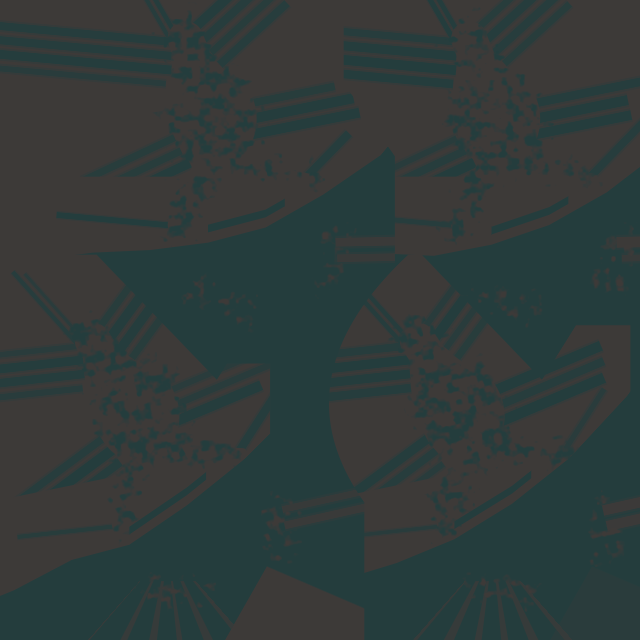
A Shadertoy shader for this pattern:

```glsl
// Two by two shattered plant-like motifs, brown on teal, with speckled spines, streaks and curved bands.
const vec3 BROWN = vec3(0.238, 0.226, 0.221);
const vec3 TEAL = vec3(0.140, 0.240, 0.240);

float hash(vec2 p) {
    return fract(sin(dot(p, vec2(127.1, 311.7))) * 43758.5453);
}

float noise(vec2 p) {
    vec2 i = floor(p), f = fract(p);
    f = f * f * (3.0 - 2.0 * f);
    return mix(mix(hash(i), hash(i + vec2(1, 0)), f.x),
               mix(hash(i + vec2(0, 1)), hash(i + vec2(1, 1)), f.x), f.y);
}

vec2 rotate(vec2 p, float a) {
    float c = cos(a), s = sin(a);
    return vec2(c * p.x - s * p.y, s * p.x + c * p.y);
}

float fill(float d, float px) {
    return clamp(0.5 - d / px, 0.0, 1.0);
}

float capsule(vec2 p, vec2 a, vec2 b, float radius) {
    vec2 ab = b - a;
    return length(p - a - ab * clamp(dot(p - a, ab) / dot(ab, ab), 0.0, 1.0)) - radius;
}

// Parallel bars stacked to the left of their direction, with uneven width, length and strength
float bars(vec2 p, vec2 root, float angle, float pitch, float count, float len, float seed, float px) {
    vec2 r = rotate(p - root, -angle);
    float id = floor(r.y / pitch);
    float h = hash(vec2(id, seed));
    float halfWidth = pitch * mix(0.20, 0.36, h);
    float across = abs(r.y - (id + 0.5) * pitch) - halfWidth;
    float along = max(-r.x - 0.01 * h, r.x - len * mix(0.65, 1.0, hash(vec2(seed, id))));
    float inside = step(0.0, id) * step(id, count - 1.0);
    float core = fill(max(across, along), px);
    float halo = 0.3 * fill(max(across - 0.12 * pitch, along), px);
    return inside * max(core * mix(0.75, 1.0, h), halo);
}

// Crumbs that thin out away from a region
float crumbs(vec2 p, float region, float threshold, float seed, float px) {
    const float scale = 105.0;
    float n = 0.75 * noise(p * scale + seed) + 0.25 * noise(p * scale * 2.1 - seed);
    return fill((threshold + 14.0 * max(region, 0.0) - n) / scale, px * 1.5);
}

// Height of the teal band, faceted into straight pieces
float bandKnot(float k, float row, float seed) {
    float x = k * 0.09;
    float jitter = 0.018 * (hash(vec2(k, seed)) - 0.5);
    return -0.205 + mix(0.40, 0.12, row) * x + 1.55 * x * max(x, 0.0) + jitter;
}

float bandHeight(float x, float row, float seed) {
    float k = x / 0.09;
    return mix(bandKnot(floor(k), row, seed), bandKnot(floor(k) + 1.0, row, seed), fract(k));
}

float spine(vec2 q) {
    float head = capsule(q, vec2(-0.035, 0.115), vec2(0.0, 0.03), 0.028);
    float body = length((q - vec2(0.01, -0.01)) * vec2(1.0, 0.85)) - 0.066;
    float foot = capsule(q, vec2(-0.013, -0.09), vec2(-0.05, -0.175), 0.013);
    float trail = capsule(q, vec2(0.05, -0.075), vec2(0.16, -0.102), 0.006);
    return min(min(head, body), min(foot, trail));
}

// Teal streaks leaving the spine on all sides
float streaks(vec2 q, float seed, float px) {
    float v = bars(q, vec2(-0.06, 0.122), 3.05, 0.022, 4.0, 0.42, seed, px);
    v = max(v, bars(q, vec2(0.03, 0.070), 0.74, 0.023, 4.0, 0.18, seed + 1.0, px));
    v = max(v, bars(q, vec2(0.075, -0.045), 0.20, 0.024, 3.0, 0.19, seed + 2.0, px));
    float cut = fill(-0.1 - q.y, px);
    v = max(v, cut * bars(q, vec2(-0.06, -0.030), 3.58, 0.023, 3.0, 0.24, seed + 3.0, px));
    v = max(v, bars(q, vec2(-0.05, -0.170), 3.05, 0.014, 1.0, 0.19, seed + 4.0, px));
    v = max(v, bars(q, vec2(0.165, -0.105), 0.80, 0.022, 1.0, 0.13, seed + 5.0, px));
    return max(v, bars(q, vec2(-0.045, 0.125), 2.10, 0.012, 2.0, 0.20, seed + 6.0, px));
}

// Amount of teal in one motif; p is measured from its body
float motif(vec2 p, float column, float row, float px) {
    float seed = 7.0 * column + 13.0 * row + 3.0;
    vec2 q = rotate(p, -0.2 * (1.0 - row));
    float region = spine(q);
    float v = max(streaks(q, seed, px) * fill(-region, px), crumbs(q, region, 0.60, seed, px));

    // Band, its inner stripe and the right-hand limit of the brown field
    float d = p.y - bandHeight(p.x, row, seed);
    float stripe = max(abs(d - 0.022) - 0.006, abs(p.x - 0.06) - 0.06);
    float limit = 0.22 + 0.055 * column + row;
    float band = fill(min(d, limit - p.x), px);
    v = max(v, max(band, fill(stripe, px)));

    // Brown splinters and crumbs over the band
    float splinter = bars(q, vec2(0.205, -0.240), 0.02, 0.025, 2.0, 0.20, seed + 8.0, px);
    float low = min(capsule(q, vec2(0.20, -0.20), vec2(0.185, -0.26), 0.018),
                    capsule(q, vec2(-0.02, -0.28), vec2(0.06, -0.31), 0.012));
    splinter = max(splinter, crumbs(q, low, 0.66, seed + 9.0, px));

    // Spikes and one broad wedge below the lower motifs
    vec2 f = p - vec2(0.06, -0.22);
    float angle = atan(f.x, -f.y);
    float spike = abs(fract(angle / 0.29 + 0.05) - 0.5) - 0.10 - 0.06 * hash(vec2(floor(angle / 0.29 + 0.05), seed));
    float fan = fill(max(max(spike * 0.29 * length(f), abs(angle) - 0.72), f.y + 0.05), px);
    vec2 w = p - vec2(0.215, -0.247);
    float wedge = fill(max(w.y + 0.43 * w.x, w.y - 1.76 * w.x) * 0.6, px);
    float lower = max(0.75 * fan, wedge * mix(1.0, 0.25, column));
    splinter = max(splinter, lower * (1.0 - row));
    return v * (1.0 - splinter);
}

// Area covered by a motif, with slanted and bent borders
float territory(vec2 uv, vec2 p, float column, float row, float px) {
    float topSide = 0.537 + clamp((0.87 - uv.y) * 0.7, 0.0, 0.08);
    float bend = max(uv.y, 0.215) - 0.37;
    float side = mix(0.514 + 2.3 * bend * bend, topSide, row);
    float roof = min(0.187 - 1.04 * p.x, 0.24);
    roof = max(roof, min(0.045 + 1.6 * (p.x - 0.137), 0.07 + 0.06 * column));
    return mix(1.0, fill(side - uv.x, px), column) * mix(fill((p.y - roof) * 0.7, px), 1.0, row);
}

void mainImage(out vec4 fragColor, in vec2 fragCoord) {
    vec2 uv = fragCoord / iResolution.xy;
    float px = 1.0 / min(iResolution.x, iResolution.y);
    float teal = 0.0;
    // Upper row first, so the lower row overlaps it
    for (int k = 0; k < 4; k++) {
        float column = float(k % 2), row = float(1 - k / 2);
        vec2 centre = vec2(0.202 + 0.123 * row + column * (0.508 - 0.065 * row), 0.362 + 0.462 * row);
        vec2 p = uv - centre;
        teal = mix(teal, motif(p, column, row, px), territory(uv, p, column, row, px));
    }
    fragColor = vec4(mix(BROWN, TEAL, teal), 1.0);
}
```
